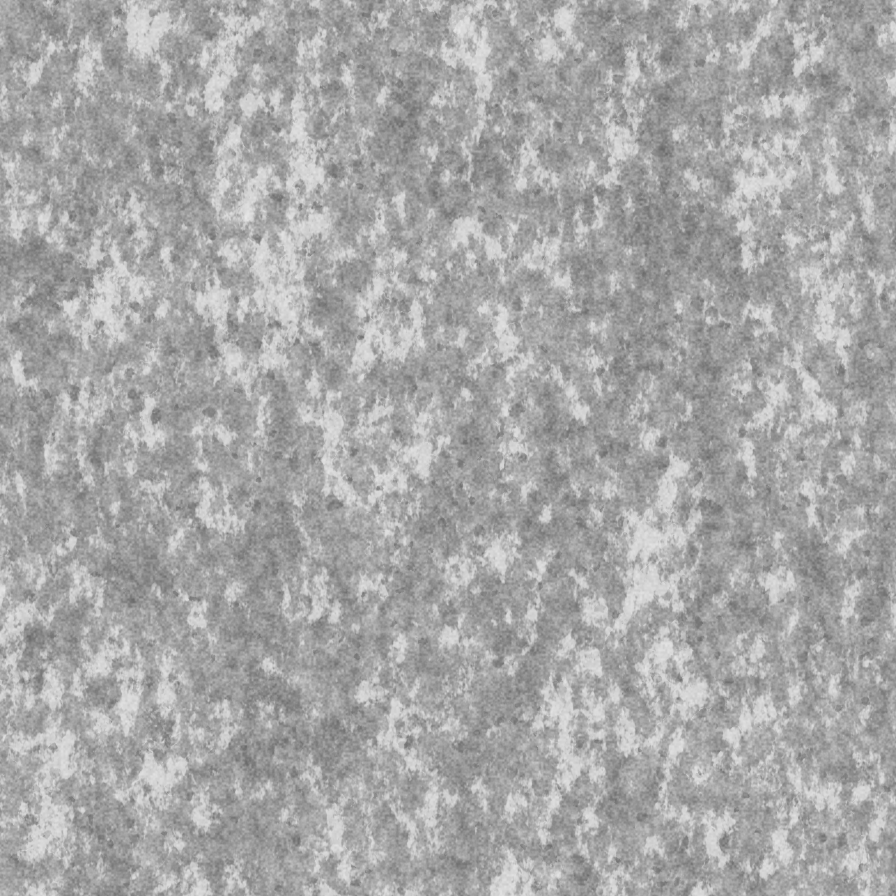
A three.js fragment shader for this texture:

```glsl
// Weathered grey concrete: ragged pale flecks, vertical streaks, dark pits and fine grain.
varying vec2 vUv;

const vec3 BASE_COLOR = vec3(0.630);
const vec3 PALE_COLOR = vec3(0.820);
const vec3 PIT_COLOR = vec3(0.46);

const vec2 STREAK_SCALE = vec2(19.0, 6.0);   // cells across and up
const vec2 PATCH_SCALE = vec2(54.0, 35.0);
const vec2 MOTTLE_SCALE = vec2(70.0, 58.0);
const vec2 VEIN_SCALE = vec2(42.0, 31.0);
const float GRAIN_SCALE = 390.0;
const vec2 PIT_SCALE = vec2(44.0, 40.0);
const vec2 STAIN_SCALE = vec2(15.0, 10.0);

const float STREAK_IN_PATCH = 0.30;
const float VEIN_IN_PATCH = 0.06;
const float PALE_START = 0.505;
const float PALE_FULL = 0.695;
const float STREAK_TONE = 0.08;
const float MOTTLE_TONE = 0.34;
const float GRAIN_TONE = 0.14;
const float PATCH_TONE = 0.16;
const float PIT_SHARE = 0.30;
const float PIT_STRENGTH = 0.65;
const float STAIN_SHARE = 0.18;
const float STAIN_STRENGTH = 0.50;

const mat2 OCTAVE_TURN = mat2(0.8, 0.6, -0.6, 0.8);

float hash(vec2 p) {
  vec3 q = fract(p.xyx * 0.1031);
  q += dot(q, q.yzx + 33.33);
  return fract((q.x + q.y) * q.z);
}

float valueNoise(vec2 p) {
  vec2 cell = floor(p);
  vec2 f = fract(p);
  f = f * f * (3.0 - 2.0 * f);
  float low = mix(hash(cell), hash(cell + vec2(1.0, 0.0)), f.x);
  float high = mix(hash(cell + vec2(0.0, 1.0)), hash(cell + vec2(1.0)), f.x);
  return mix(low, high, f.y);
}

// Layered noise around 0.5; a higher gain gives rougher edges.
float layeredNoise(vec2 p, float gain) {
  float total = 0.0;
  float weight = 1.0;
  float weightSum = 0.0;
  for (int i = 0; i < 5; i++) {
    total += weight * valueNoise(p);
    weightSum += weight;
    weight *= gain;
    p = OCTAVE_TURN * p * 1.8 + 17.3;
  }
  return total / weightSum;
}

// Scattered soft discs, one at most per cell, kept inside the cell.
float scatteredSpots(vec2 p, float share, float softness) {
  vec2 cell = floor(p);
  float present = step(hash(cell + 7.0), share);
  float size = hash(cell + 51.0);
  float radius = mix(0.16, 0.40, size * size);
  vec2 jitter = vec2(hash(cell + 83.0), hash(cell + 129.0)) - 0.5;
  vec2 center = 0.5 + jitter * (1.0 - 2.0 * radius);
  float edge = length(fract(p) - center) / radius;
  return present * (1.0 - smoothstep(1.0 - softness, 1.0, edge));
}

void main() {
  // Shared noise fields
  float streak = layeredNoise(vUv * STREAK_SCALE + 11.0, 0.5) - 0.5;
  float mottle = layeredNoise(vUv * MOTTLE_SCALE + 71.0, 0.75) - 0.5;
  float grain = valueNoise(vUv * GRAIN_SCALE + 5.0) - 0.5;

  // Pale crust with thin veins along its rims
  float veinField = layeredNoise(vUv * VEIN_SCALE + 203.0, 0.55);
  float vein = 1.0 - smoothstep(0.0, 0.035, abs(veinField - 0.5));
  vein *= smoothstep(-0.05, 0.15, streak);
  float patchField = layeredNoise(vUv * PATCH_SCALE + 37.0, 0.78);
  patchField += STREAK_IN_PATCH * streak + VEIN_IN_PATCH * vein;
  float pale = smoothstep(PALE_START, PALE_FULL, patchField);

  // Mottled ground
  float tone = STREAK_TONE * streak + MOTTLE_TONE * mottle;
  tone += PATCH_TONE * (patchField - 0.5);
  vec3 color = mix(BASE_COLOR + tone, PALE_COLOR + 0.3 * tone, pale);

  // Round pits and larger soft stains, with ragged outlines
  vec2 warp = vec2(mottle, veinField - 0.5);
  float pit = scatteredSpots(vUv * PIT_SCALE + warp * 0.9, PIT_SHARE, 0.5);
  float stain = scatteredSpots(vUv * STAIN_SCALE + warp * 1.2 + 29.0, STAIN_SHARE, 0.8);
  color = mix(color, PIT_COLOR, PIT_STRENGTH * pit * (1.0 - 0.6 * pale));
  color = mix(color, PIT_COLOR, STAIN_STRENGTH * stain * (1.0 - 0.5 * pale));

  // Fine grain, weaker on the pale crust
  color += GRAIN_TONE * grain * (1.0 - 0.5 * pale);
  gl_FragColor = vec4(color, 1.0);
}
```
